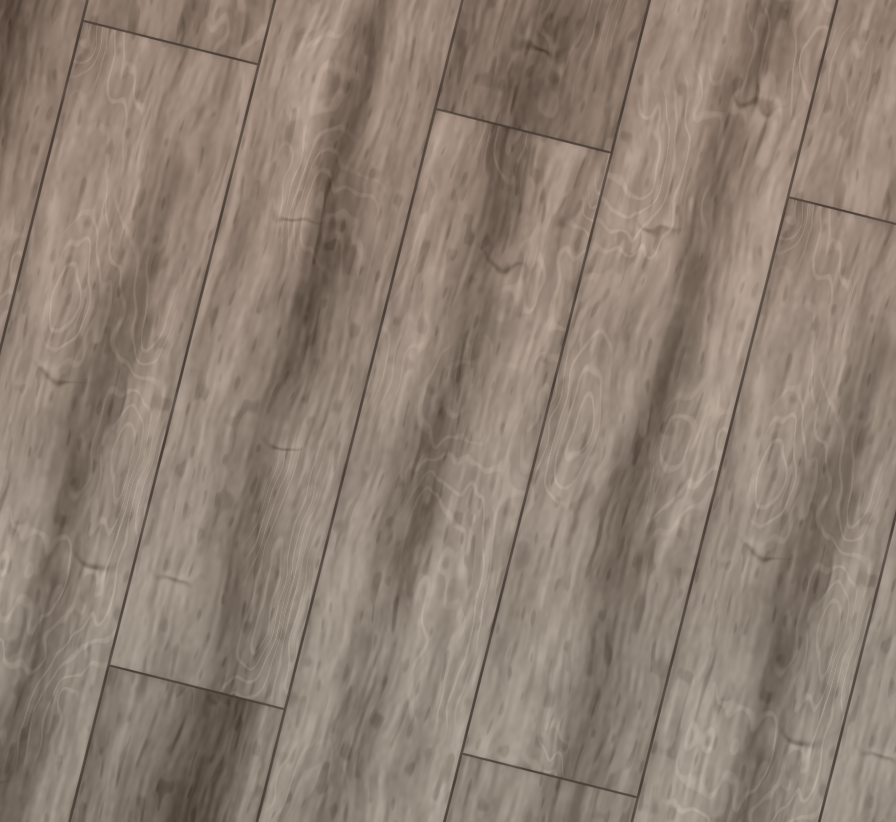
Write a Shadertoy shader that draws this texture.

```glsl
// Weathered grey-brown wood planks laid at a slant with half-length staggered joints.
// A rotated plank grid gives seams and joints; stretched value noise, one wandering
// dark streak per plank, contour curls and scattered knots make up the grain.

// Lengths are fractions of the canvas height, measured from the top left.
const vec2  ACROSS = vec2(0.9701, 0.2425);   // unit direction across the planks
const float PLANK_W = 0.2212;
const float PLANK_L = 1.506;
const float FIRST_SEAM = 0.1033;
const float SEAM_HALF = 0.0014;
const float KNOT_STEP = 0.27;
const float BASE_TONE = 0.66;
const float STREAK_DEPTH = 0.40;
const vec3  DARK_WOOD  = vec3(0.33, 0.28, 0.24);
const vec3  LIGHT_WOOD = vec3(0.75, 0.69, 0.64);
const vec3  SEAM_COLOR = vec3(0.27, 0.225, 0.195);
const vec3  WARM_TINT  = vec3(1.02, 0.985, 0.97);
const vec3  GREY_TINT  = vec3(0.975, 1.0, 1.0);

float hash(vec2 p) {
    vec3 q = fract(vec3(p.xyx) * 0.1031);
    q += dot(q, q.yzx + 33.33);
    return fract((q.x + q.y) * q.z);
}

float noise(vec2 p) {
    vec2 i = floor(p), f = fract(p);
    f = f * f * (3.0 - 2.0 * f);
    return mix(mix(hash(i), hash(i + vec2(1, 0)), f.x),
               mix(hash(i + vec2(0, 1)), hash(i + vec2(1, 1)), f.x), f.y);
}

// Noise centred on zero
float snoise(vec2 p) { return noise(p) - 0.5; }

// Long fibres, broad bands, pores and pale curls
float grain(vec2 q) {
    q.x += 0.014 * snoise(q * vec2(14.0, 9.0)) + 0.004 * snoise(q * vec2(50.0, 30.0));
    float tone = 0.25 * snoise(q * vec2(190.0, 26.0))
               + 0.17 * snoise(q * vec2(95.0, 9.0))
               + 0.22 * snoise(q * vec2(34.0, 2.6))
               + 0.16 * snoise(q * vec2(11.0, 5.0))
               + 0.09 * snoise(q * vec2(230.0, 110.0));
    float pores = smoothstep(0.70, 0.92, noise(q * vec2(150.0, 42.0) + 40.0));
    float figure = noise(q * vec2(17.0, 6.0) + 80.0) + 0.12 * noise(q * vec2(70.0, 30.0));
    float curls = smoothstep(0.55, 1.0, sin(48.0 * figure));
    float curlMask = smoothstep(0.45, 0.75, noise(q * vec2(13.0, 6.0) + 15.0));
    return tone - 0.15 * pores + 0.13 * curls * curlMask;
}

// Dark band running along the plank, wandering and fading
float streak(vec2 q, float w, float v, float kind) {
    float centre = kind == 2.0 ? 0.50 - 0.20 * smoothstep(0.2, 0.95, v) : 0.62;
    centre += 0.16 * snoise(q * vec2(0.0, 5.0)) + 0.10 * snoise(q * vec2(30.0, 12.0));
    float grow = kind == 0.0 ? smoothstep(0.04, 0.45, abs(v)) : 1.0;
    float width = (0.10 + 0.09 * noise(vec2(kind * 5.0, v * 4.0))) * mix(0.45, 1.0, grow);
    float d = (w - centre) / width;
    float strength = 0.45 + 0.8 * noise(vec2(kind * 9.0 + 3.0, v * 4.5));
    return exp(-d * d) * strength * mix(0.4, 1.0, grow);
}

// Short crosswise tick under a pale halo, at most one per cell
float knot(vec2 q, float w, float v, float seed) {
    float cell = floor(v / KNOT_STEP);
    vec2 id = vec2(seed * 7.0 + 11.0, cell + 50.0);
    vec2 centre = vec2(0.2 + 0.6 * hash(id), 0.3 + 0.4 * hash(id + 31.0));
    vec2 d = vec2((w - centre.x) * PLANK_W, v - (cell + centre.y) * KNOT_STEP);
    d += 0.022 * vec2(snoise(q * 55.0), snoise(q * 55.0 + 19.0));
    d /= vec2(0.022, 0.020);
    float bend = d.y + 0.35 * d.x * d.x;
    float tick = exp(-22.0 * bend * bend - d.x * d.x);
    float halo = exp(-dot(d, d) * 0.7);
    return step(0.35, hash(id + 77.0)) * (0.13 * halo - 0.30 * tick);
}

void mainImage(out vec4 fragColor, in vec2 fragCoord) {
    float px = 1.0 / iResolution.y;
    vec2 p = vec2(fragCoord.x, iResolution.y - fragCoord.y) * px;

    // Plank grid: column, row, and position across (w) and along (v)
    float u = (dot(p, ACROSS) - FIRST_SEAM) / PLANK_W;
    float v = dot(p, vec2(-ACROSS.y, ACROSS.x));
    float column = floor(u), w = fract(u);
    float odd = mod(column, 2.0);
    float s = v / PLANK_L - 0.5 * odd;
    float row = floor(s) + odd;
    float kind = mod(column, 4.0);           // the wood print recurs every four columns
    float seed = kind + 4.0 * abs(row);
    vec2 q = vec2(w * PLANK_W + 7.3 * seed, v + 5.0);

    // Wood tone
    float tone = BASE_TONE + grain(q) + knot(q, w, v, seed);
    tone -= STREAK_DEPTH * streak(q, w, v, kind);
    tone -= abs(row) * mix(0.22, 0.07, clamp(column / 4.0, 0.0, 1.0));
    if (column < 0.0) tone -= 0.28 * (1.0 - smoothstep(0.1, 0.5, v));
    vec3 color = mix(DARK_WOOD, LIGHT_WOOD, clamp(tone, -0.1, 1.1));
    color *= mix(WARM_TINT, GREY_TINT, smoothstep(0.1, 0.9, p.y));

    // Seams and end joints, with a faint soft shadow
    float seamDist = min(w, 1.0 - w) * PLANK_W;
    float jointDist = (0.5 - abs(fract(s) - 0.5)) * PLANK_L;
    float d = min(seamDist, jointDist + 0.0003);
    float line = 1.0 - smoothstep(SEAM_HALF - 0.6 * px, SEAM_HALF + 0.9 * px, d);
    float wear = 0.65 + 0.3 * noise(p * 45.0);
    color *= 1.0 - 0.10 * exp(-d / 0.004);
    color = mix(color, SEAM_COLOR, line * wear);

    fragColor = vec4(color, 1.0);
}
```
